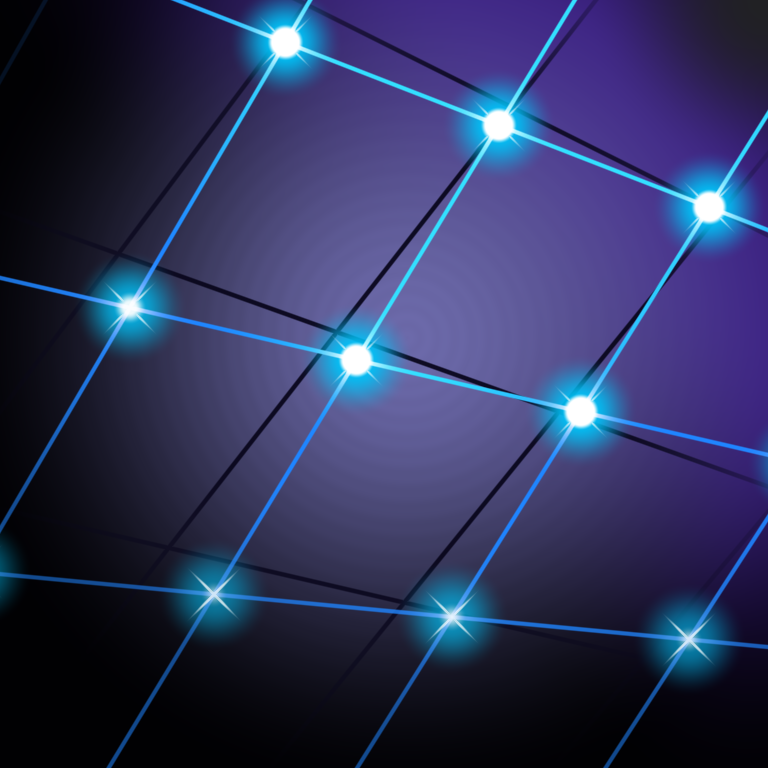
Reproduce this background procedurally as a Shadertoy shader.

```glsl
// A tilted lattice of blue light beams with glowing stars at its crossings, over a violet haze.

// Layout: each vec3 holds constant, linear and quadratic terms in the line index
const vec3 COLUMN_OFFSET = vec3(0.445, 0.334, 0.0);
const vec3 COLUMN_SLOPE  = vec3(0.607, 0.021, 0.0);
const vec3 ROW_OFFSET    = vec3(0.523, 0.345, 0.027);
const vec3 ROW_SLOPE     = vec3(-0.2305, -0.147, -0.0115);
const vec3 SHADOW_COLUMN_OFFSET = vec3(0.386, 0.365, 0.006);
const vec3 SHADOW_COLUMN_SLOPE  = vec3(0.780, 0.030, 0.0);
const vec3 SHADOW_ROW_OFFSET    = vec3(0.5455, 0.361, 0.037);
const vec3 SHADOW_ROW_SLOPE     = vec3(-0.358, -0.134, -0.008);

const vec2 HAZE_CENTER = vec2(0.53, 0.56);
const vec2 RIM_DIRECTION = vec2(0.75, 0.66);
const float HAZE_RADIUS = 0.61;
const float BEAM_HALF_WIDTH = 0.0027;
const float SHADOW_HALF_WIDTH = 0.0029;
const float HALO_RADIUS = 0.075;
const float CORE_RADIUS = 0.021;
const float SPIKE_LENGTH = 0.052;

const vec3 NIGHT  = vec3(0.003, 0.002, 0.012);
const vec3 HAZE   = vec3(0.42, 0.41, 0.66);
const vec3 VIOLET = vec3(0.22, 0.11, 0.50);
const vec3 CORNER = vec3(0.13, 0.13, 0.14);
const vec3 SHADOW = vec3(0.035, 0.025, 0.11);
const vec3 BLUE   = vec3(0.12, 0.52, 1.0);
const vec3 CYAN   = vec3(0.20, 0.88, 1.0);
const vec3 HALO   = vec3(0.0, 0.76, 0.97);

float series(vec3 terms, float i) {
    return terms.x + i * (terms.y + i * terms.z);
}

// Distance to the line v = offset + slope * (u - 0.5)
float lineDistance(float u, float v, float offset, float slope) {
    return abs(v - offset - slope * (u - 0.5)) / sqrt(1.0 + slope * slope);
}

float stroke(float d, float halfWidth, float pixel) {
    float soft = max(pixel, 0.0012);
    return 1.0 - smoothstep(halfWidth - soft, halfWidth + soft, d);
}

// Light is strongest at the top and around the haze
float power(vec2 p) {
    return 1.4 * dot(p, vec2(0.35, 0.85)) + 0.4 - 1.3 * length(p - HAZE_CENTER);
}

vec2 crossing(float column, float row) {
    float c = series(COLUMN_OFFSET, column), m = series(COLUMN_SLOPE, column);
    float r = series(ROW_OFFSET, row), s = series(ROW_SLOPE, row);
    float x = (c + m * (r - 0.5 - 0.5 * s)) / (1.0 - m * s);
    return vec2(x, r + s * (x - 0.5));
}

vec3 background(vec2 p) {
    vec2 q = p - HAZE_CENTER;
    float r = length(q);
    float rim = smoothstep(-0.15, 0.35, dot(q, RIM_DIRECTION));
    rim *= 1.0 - smoothstep(0.45, 0.8, r);
    float light = 1.0 - smoothstep(0.0, HAZE_RADIUS, r);
    light *= 1.0 + 0.012 * sin(r * 280.0);
    vec3 color = mix(mix(NIGHT, VIOLET, rim), HAZE, light);
    return mix(color, CORNER, 1.0 - smoothstep(0.0, 0.24, length(p - vec2(1.0))));
}

// Four tapering diagonal rays
float spikes(vec2 q, float pixel) {
    vec2 a = abs(vec2(q.x + q.y, q.x - q.y)) * 0.7071;
    float reach = 1.0 - max(a.x, a.y) / SPIKE_LENGTH;
    float width = 0.0025 * max(reach, 0.0);
    return stroke(min(a.x, a.y), width, pixel) * smoothstep(0.0, 0.7, reach);
}

void mainImage(out vec4 fragColor, in vec2 fragCoord) {
    vec2 p = fragCoord / iResolution.y;
    float pixel = 1.0 / iResolution.y;
    float beam = 0.0, shade = 0.0;

    // Columns
    for (float i = -2.0; i <= 2.0; i++) {
        float d = lineDistance(p.y, p.x, series(COLUMN_OFFSET, i), series(COLUMN_SLOPE, i));
        beam = max(beam, stroke(d, BEAM_HALF_WIDTH, pixel) * (i < -1.5 ? 0.13 : 1.0));
        d = lineDistance(p.y, p.x, series(SHADOW_COLUMN_OFFSET, i), series(SHADOW_COLUMN_SLOPE, i));
        shade = max(shade, stroke(d, SHADOW_HALF_WIDTH, pixel));
    }

    // Rows and the stars on them
    float halo = 0.0, star = 0.0, whiten = 0.0;
    for (float j = -1.0; j <= 1.0; j++) {
        float d = lineDistance(p.x, p.y, series(ROW_OFFSET, j), series(ROW_SLOPE, j));
        beam = max(beam, stroke(d, BEAM_HALF_WIDTH, pixel));
        d = lineDistance(p.x, p.y, series(SHADOW_ROW_OFFSET, j), series(SHADOW_ROW_SLOPE, j));
        shade = max(shade, stroke(d, SHADOW_HALF_WIDTH, pixel));
        for (float i = -1.0; i <= 2.0; i++) {
            vec2 node = crossing(i, j);
            vec2 q = p - node;
            float r = length(q);
            float strength = clamp(power(node), 0.25, 1.0);
            float core = CORE_RADIUS * mix(0.65, 1.0, strength);
            float disc = 1.0 - smoothstep(core * (1.6 * strength - 0.8), core * 1.15, r);
            halo = max(halo, (1.0 - smoothstep(0.012, HALO_RADIUS, r)) * mix(0.4, 1.0, strength));
            star = max(star, max(disc * mix(0.75, 1.0, strength), spikes(q, pixel) * 0.75));
            whiten = max(whiten, exp(-r * r * 700.0) * strength);
        }
    }

    // Layers from back to front
    float level = power(p);
    vec3 beamColor = mix(BLUE, CYAN, smoothstep(0.85, 1.25, level));
    float beamAlpha = beam * mix(0.55, 1.0, smoothstep(0.0, 0.8, level));
    shade *= 0.95 * (1.0 - smoothstep(0.28, 0.62, length(p - HAZE_CENTER)));
    vec3 color = mix(background(p), SHADOW, shade);
    color = mix(color, HALO, halo);
    color = mix(color, mix(beamColor, vec3(1.0), whiten), beamAlpha);
    color = mix(color, vec3(1.0), star);
    fragColor = vec4(color, 1.0);
}
```
